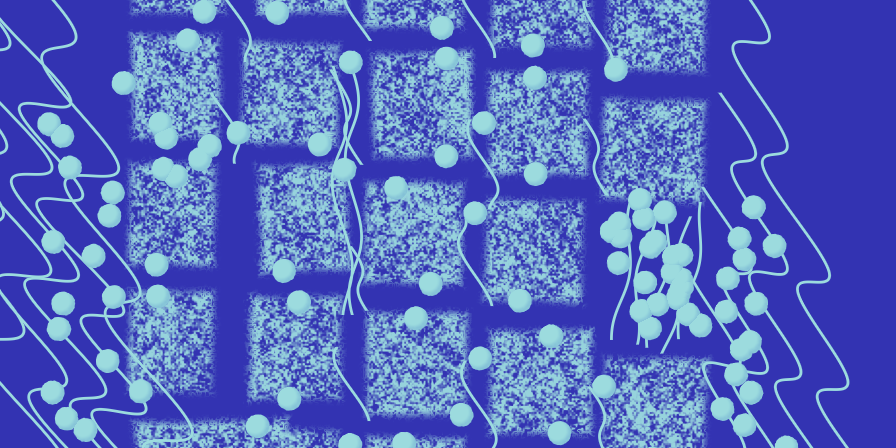
Give the GLSL for this pattern, as a Shadertoy shader.

```glsl
// Staggered columns of chalky blocks with scattered discs and loose wavy strands.
#define GROUND vec3(0.20, 0.20, 0.70)
#define CHALK vec3(0.61, 0.86, 0.87)
#define DISC_SHADE vec3(0.51, 0.75, 0.84)
#define FIRST_BLOCK vec2(0.391, 0.195)
#define PITCH vec2(0.271, 0.287)
#define COLUMN_DROP 0.009
#define DISC_RADIUS 0.0265
#define LINE_HALF 0.0031
#define GRAIN_SCALE 230.0

float hash(vec2 p) {
    return fract(sin(dot(p, vec2(12.9898, 78.233))) * 43758.5453);
}

float noise(vec2 p) {
    vec2 i = floor(p), f = fract(p);
    f = f * f * (3.0 - 2.0 * f);
    return mix(mix(hash(i), hash(i + vec2(1, 0)), f.x),
               mix(hash(i + vec2(0, 1)), hash(i + vec2(1, 1)), f.x), f.y);
}

float boxDistance(vec2 p, vec2 halfSize) {
    vec2 d = abs(p) - halfSize;
    return length(max(d, 0.0)) + min(max(d.x, d.y), 0.0);
}

// Zero along a leaning wave; shear folds the wave into overhanging loops.
float waveField(vec2 p, float lean, vec2 wave, float shear, float seed) {
    float x = p.x - lean * p.y;
    float phase = wave.y * (p.y - shear * x) + 6.28 * hash(vec2(seed, 3.0));
    return x - wave.x * (sin(phase) + 0.3 * sin(0.43 * phase + seed));
}

// Distance to a strand that hangs from the local origin; wave = amplitude, frequency.
float strand(vec2 p, float len, float lean, vec2 wave, float shear, float seed) {
    const float e = 0.0008;
    float f = waveField(p, lean, wave, shear, seed);
    vec2 slope = vec2(waveField(p + vec2(e, 0), lean, wave, shear, seed) - f,
                      waveField(p + vec2(0, e), lean, wave, shear, seed) - f) / e;
    return max(abs(f) / max(length(slope), 0.2), max(-p.y, p.y - len));
}

void keepNearest(inout vec2 nearest, vec2 offset) {
    if (dot(offset, offset) < dot(nearest, nearest)) nearest = offset;
}

// Spreads discs down a rectangle, one per horizontal slice.
void scatter(inout vec2 nearest, vec2 p, vec2 lo, vec2 hi, int count, float seed) {
    for (int i = 0; i < count; i++) {
        float k = float(i);
        vec2 t = vec2(hash(vec2(k, seed)), (k + hash(vec2(seed, k))) / float(count));
        keepNearest(nearest, p - mix(lo, hi, t));
    }
}

void mainImage(out vec4 fragColor, in vec2 fragCoord) {
    // Height is one unit and y runs downward
    vec2 p = vec2(fragCoord.x, iResolution.y - fragCoord.y) / iResolution.y;
    float px = 1.0 / iResolution.y;

    float grain = 0.6 * noise(p * GRAIN_SCALE) + 0.4 * noise(p * GRAIN_SCALE * 0.43 + 17.0);
    float patches = noise(p * vec2(24.0, 15.0)) - 0.5;
    float rough = (grain - 0.5) * 0.035;
    float ink = 0.0, line = 1.0;
    vec2 nearest = vec2(9.0);

    // Blocks, each with its edge discs and a strand in the gutter
    for (int c = 0; c < 5; c++)
    for (int r = -1; r < 4; r++) {
        if (c == 4 && r == 1) continue;
        vec2 id = vec2(c, r);
        float h = hash(id + 4.0), g = hash(id + 11.0);
        vec2 centre = FIRST_BLOCK + PITCH * id
                    + vec2(0.0, COLUMN_DROP * id.x * id.x)
                    + vec2(h - 0.5, g - 0.5) * vec2(0.035, 0.015);
        vec2 halfSize = vec2(0.098 + 0.004 * id.x + 0.012 * g, 0.117 + 0.006 * h);
        if (c == 0 && r == 3) { centre.x += 0.07; halfSize.x += 0.07; }
        vec2 q = p - centre;
        q += vec2(-q.y, q.x) * (h - 0.5) * 0.07;

        float body = 1.0 - smoothstep(-0.012, 0.007, boxDistance(q, halfSize) + rough);
        float side = g > 0.5 ? 1.0 : -1.0;
        float band = step(0.45, h) * smoothstep(0.035, 0.025, abs(q.x * side - halfSize.x));
        float chalk = smoothstep(0.20, 0.74, grain + 0.22 * patches + 0.09 * band);
        ink = max(ink, body * chalk);

        keepNearest(nearest, q - halfSize * vec2(1.7 * g - 0.8, 0.95));
        if (h > 0.2) keepNearest(nearest, q - halfSize * vec2(1.6 * h - 0.7, -0.85));
        if (g > 0.65) keepNearest(nearest, q - halfSize * vec2(1.2, 1.4 * h - 0.7));

        if (c < 4 && g + h > 0.7) {
            vec2 start = vec2(halfSize.x - 0.01, 0.13 * h - 0.06);
            line = min(line, strand(q - start, 0.12 + 0.1 * g, 0.3,
                                    vec2(0.016, 34.0), 0.7, 5.0 * h + id.x));
        }
    }

    // Looping strands down the left and right margins
    for (int i = 0; i < 5; i++) {
        float k = float(i), h = hash(vec2(k, 21.0));
        line = min(line, strand(p - vec2(0.072 * k - 0.19, 0.0), 1.0, 0.27,
                                vec2(0.055, 21.0 + 8.0 * h), 0.8, k + 1.3));
        if (i < 4) {
            vec2 start = vec2(1.65 - 0.025 * k, 0.21 * k);
            line = min(line, strand(p - start, 1.0, 0.25 - 0.03 * k,
                                    vec2(0.038, 23.0 + 7.0 * h), 1.1, k + 7.7));
        }
        // Threads through the open cell, and a long pair in a gutter
        line = min(line, strand(p - vec2(1.42 + 0.038 * k, 0.45 + 0.05 * h), 0.3, -0.16,
                                vec2(0.012, 24.0), 0.3, k + 15.0));
        if (i < 2)
            line = min(line, strand(p - vec2(0.75 + 0.025 * k, 0.15), 0.55, 0.05,
                                    vec2(0.017, 20.0), 0.5, k + 31.0));
    }

    // Loose discs: margins and the crowded open cell
    scatter(nearest, p, vec2(0.09, 0.18), vec2(0.28, 1.0), 15, 2.0);
    scatter(nearest, p, vec2(0.34, 0.27), vec2(0.56, 0.40), 5, 6.0);
    scatter(nearest, p, vec2(1.36, 0.47), vec2(1.58, 0.74), 21, 9.0);
    scatter(nearest, p, vec2(1.60, 0.46), vec2(1.76, 1.0), 14, 13.0);

    // Composite, with sparse specks on the ground
    float speck = step(0.9994, hash(floor(p * 250.0)));
    vec3 color = mix(GROUND, CHALK, max(ink * 0.95, speck * 0.3));
    color = mix(color, CHALK, clamp((LINE_HALF - line) / px + 0.5, 0.0, 1.0));
    float discDistance = length(nearest) + rough * 0.08 - DISC_RADIUS;
    float crescent = smoothstep(0.7, 1.15, length(nearest + 0.006) / DISC_RADIUS);
    vec3 discColor = mix(CHALK, DISC_SHADE, crescent * (0.6 + 0.4 * grain));
    color = mix(color, discColor, clamp(0.5 - discDistance / px, 0.0, 1.0));
    fragColor = vec4(color, 1.0);
}
```
